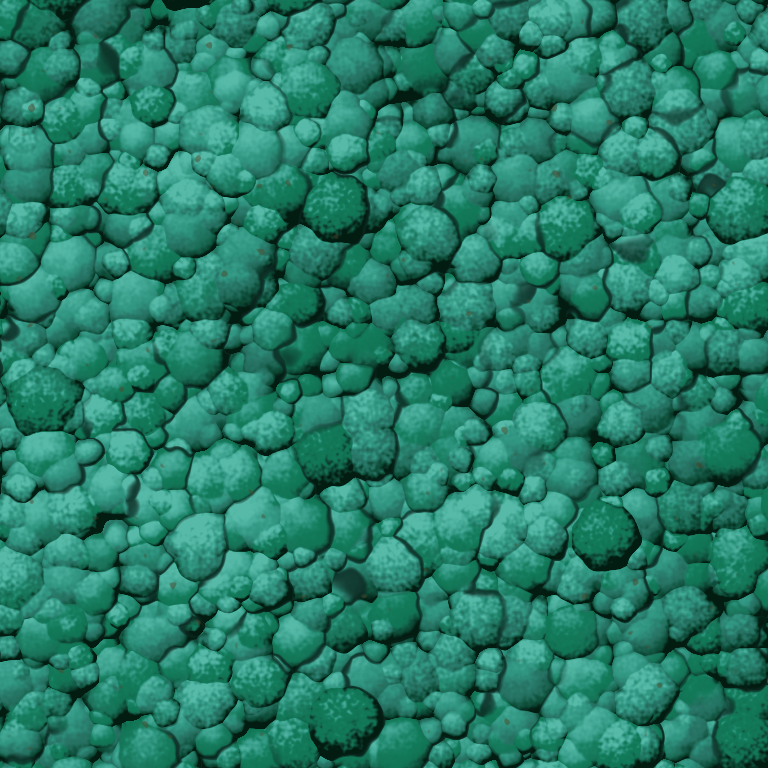
Give the GLSL for this texture, as a WebGL 1 fragment shader.

```glsl
precision highp float;
// Botryoidal green mineral crust: crowded grainy lumps in slanted columns with dark seams.
uniform vec2 u_resolution;

vec3 hash(vec2 p) {
  vec3 q = fract(p.xyx * vec3(0.1031, 0.1030, 0.0973));
  q += dot(q, q.yxz + 33.33);
  return fract((q.xxy + q.yzz) * q.zyx);
}

float corner(vec2 cell, vec2 offset) {
  return dot(hash(cell).xy * 2.0 - 1.0, offset);
}

// Gradient noise, roughly -0.7 to 0.7
float noise(vec2 p) {
  vec2 i = floor(p), f = fract(p);
  vec2 u = f * f * f * (f * (f * 6.0 - 15.0) + 10.0);
  vec2 e = vec2(1.0, 0.0);
  return 1.3 * mix(
    mix(corner(i, f), corner(i + e, f - e), u.x),
    mix(corner(i + e.yx, f - e.yx), corner(i + 1.0, f - 1.0), u.x), u.y);
}

// Lumps of four sizes; returns tone, graininess, seam and saturation
vec4 lumps(vec2 p) {
  vec3 light = normalize(vec3(-0.28, 0.6, 0.75));
  vec3 surface = vec3(0.0);
  float top = -1.0, evenTop = -1.0, oddTop = -1.0;

  for (int layer = 0; layer < 4; layer++) {
    float level = float(layer);
    float count = layer == 0 ? 6.0 : layer == 1 ? 14.0 : layer == 2 ? 19.0 : 31.0;
    vec2 home = floor(p * count);
    for (int y = -1; y <= 1; y++) {
      for (int x = -1; x <= 1; x++) {
        vec2 cell = home + vec2(float(x), float(y));
        vec3 rnd = hash(cell + level * 41.0 + 7.0);
        vec3 kind = hash(cell + level * 67.0 + 150.0);
        if (layer == 0 && kind.x < 0.72) continue;

        vec2 center = (cell + 0.15 + 0.7 * rnd.xy) / count;
        float radius = (layer == 0 ? 0.26 + 0.08 * rnd.z : 0.46 + 0.16 * rnd.z) / count;
        float swell = noise(center * 4.5);

        // Columns overlap like shingles, each one rising toward its right edge
        float column = (center.x - 0.38 * center.y) * 11.0 + 1.3 * noise(center * 5.0 + 31.0);
        float base = 0.05 * swell + 0.018 * fract(column) + 0.024 * (kind.y - 0.5);
        base += layer == 0 ? 0.02 : 0.004 * (level - 1.0);

        vec2 d = (p - center) / radius;
        float q = dot(d, d);
        float height = base + radius * (1.0 - q * q);

        vec2 slope = 0.93 * d / max(1.0, sqrt(q));
        vec3 normal = vec3(slope, sqrt(1.0 - dot(slope, slope)));
        float tone = 0.13 + 0.62 * dot(normal, light) + 3.2 * base;
        tone += 0.22 * (kind.z - 0.5) - 0.34 * smoothstep(0.45, 1.3, q);
        if (layer == 0) tone -= 0.14;
        float grain = layer == 0 ? 1.0 : 0.3 + 0.7 * smoothstep(0.45, 0.9, kind.y);

        surface = mix(surface, vec3(tone, grain, kind.x), smoothstep(-0.004, 0.004, height - top));
        top = max(top, height);
        if (mod(floor(column), 2.0) < 0.5) evenTop = max(evenTop, height);
        else oddTop = max(oddTop, height);
      }
    }
  }
  float seam = 1.0 - smoothstep(0.002, 0.012, abs(evenTop - oddTop));
  return vec4(surface.xy, seam, surface.z);
}

// Dark crevice to pale crest
vec3 mineral(float tone, float saturation) {
  vec3 c = mix(vec3(0.01, 0.11, 0.07), vec3(0.05, 0.30, 0.22), smoothstep(0.0, 0.24, tone));
  c = mix(c, vec3(0.15, 0.45, 0.39), smoothstep(0.2, 0.45, tone));
  c = mix(c, vec3(0.19, 0.59, 0.51), smoothstep(0.43, 0.68, tone));
  c = mix(c, vec3(0.34, 0.73, 0.66), smoothstep(0.64, 0.95, tone));
  float midtone = smoothstep(0.2, 0.4, tone) * (1.0 - smoothstep(0.55, 0.75, tone));
  return mix(c, vec3(0.04, 0.47, 0.32), midtone * saturation);
}

void main() {
  vec2 p = gl_FragCoord.xy / u_resolution.y;

  // Knobbly outlines
  vec2 warped = p + 0.006 * vec2(noise(p * 42.0), noise(p * 42.0 + 19.0));
  vec4 lump = lumps(warped);

  // Sugary grain and broad light patches
  float grain = 0.26 * noise(p * 175.0) + 0.2 * noise(p * 90.0 + 5.0);
  float tone = lump.x + grain * lump.y + 0.09 * noise(p * 38.0 + 11.0);
  tone += 0.2 * noise(p * 2.6 + 3.0);

  float saturation = 0.75 * smoothstep(0.4, 0.8, lump.w + 0.5 * noise(p * 9.0));
  vec3 color = mineral(tone, saturation);

  // Seams and rare rusty specks
  float seam = lump.z * smoothstep(-0.3, 0.1, noise(p * 6.0 + 23.0));
  color = mix(color, vec3(0.04, 0.15, 0.12), 0.8 * seam);
  float rust = smoothstep(0.55, 0.7, noise(p * 60.0 + 71.0));
  color = mix(color, vec3(0.3, 0.28, 0.17), 0.5 * rust);
  gl_FragColor = vec4(color, 1.0);
}
```
